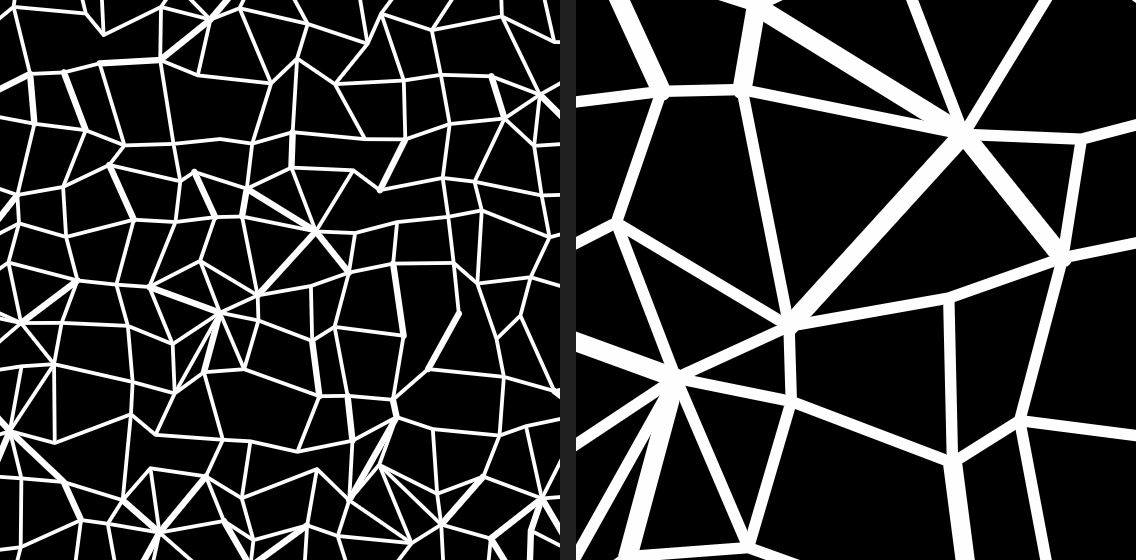
Left: the whole. Right: its middle third, enlarged.
Give the GLSL for this pattern, as a Shadertoy shader.

```glsl
// Draws an irregular white mesh of jittered quads and thick diagonal struts on black.

const vec2 GRID = vec2(12.0, 11.0);       // mesh columns and rows
const float JITTER = 0.76;                // vertex displacement in cells
const float THIN = 0.0034;                // half widths in canvas units
const float THICK = 0.0057;
const vec3 BACKGROUND = vec3(0.0);
const vec3 LINE_COLOR = vec3(0.995);

float hash(vec2 p, float seed) {
    vec3 q = fract(vec3(p.xyx) * vec3(0.1031, 0.1030, 0.0973) + seed * 0.137);
    q += dot(q, q.yzx + 33.33);
    return fract((q.x + q.y) * q.z);
}

// Jittered mesh vertex of a cell, in canvas units.
vec2 vertexAt(vec2 cell) {
    vec2 offset = vec2(hash(cell, 1.0), hash(cell, 2.0)) - 0.5;
    return (cell + 0.5 + JITTER * offset) / GRID;
}

float segmentDistance(vec2 p, vec2 a, vec2 b) {
    vec2 ap = p - a, ab = b - a;
    return length(ap - ab * clamp(dot(ap, ab) / dot(ab, ab), 0.0, 1.0));
}

float side(vec2 p, vec2 a, vec2 b) {
    vec2 ap = p - a, ab = b - a;
    return ab.x * ap.y - ab.y * ap.x;
}

// Signed distance to a round-capped strut; a share of struts is thick.
float strut(vec2 p, vec2 a, vec2 b, float pick, float thickShare) {
    return segmentDistance(p, a, b) - (pick < thickShare ? THICK : THIN);
}

// Diagonal a-b, kept only where it runs inside the quad a, c, b, d.
float diagonal(vec2 p, vec2 a, vec2 b, vec2 c, vec2 d, float pick) {
    bool inside = side(c, a, b) * side(d, a, b) < 0.0;
    return inside ? strut(p, a, b, pick, 0.6) : 1.0;
}

// Distance to the edges and the diagonal that belong to one cell.
float cellStruts(vec2 p, vec2 cell) {
    const vec2 RIGHT = vec2(1.0, 0.0), UP = vec2(0.0, 1.0);
    vec2 a = vertexAt(cell);
    vec2 b = vertexAt(cell + RIGHT);
    vec2 c = vertexAt(cell + UP);
    vec2 d = vertexAt(cell + RIGHT + UP);

    float dist = 1.0;
    if (hash(cell, 3.0) < 0.96) dist = min(dist, strut(p, a, b, hash(cell, 4.0), 0.02));
    if (hash(cell, 5.0) < 0.89) dist = min(dist, strut(p, a, c, hash(cell, 6.0), 0.12));

    // Diagonals fan out from the few vertices that act as hubs.
    float rising = max(hash(cell, 7.0), hash(cell + RIGHT + UP, 7.0));
    float falling = max(hash(cell + RIGHT, 7.0), hash(cell + UP, 7.0));
    if (max(rising, falling) > 0.89 && hash(cell, 8.0) < 0.75) {
        float pick = hash(cell, 9.0);
        dist = min(dist, rising > falling ? diagonal(p, a, d, b, c, pick)
                                          : diagonal(p, b, c, a, d, pick));
    }
    return dist;
}

float meshDistance(vec2 p) {
    vec2 home = floor(p * GRID);
    float dist = 1.0;
    for (int y = -1; y <= 0; y++)
        for (int x = -1; x <= 0; x++)
            dist = min(dist, cellStruts(p, home + vec2(x, y)));
    return dist;
}

void mainImage(out vec4 fragColor, in vec2 fragCoord) {
    float scale = min(iResolution.x, iResolution.y);
    vec2 p = fragCoord / scale + vec2(20.0) / GRID;

    // One-pixel edge smoothing
    float coverage = clamp(0.5 - meshDistance(p) * scale, 0.0, 1.0);
    fragColor = vec4(mix(BACKGROUND, LINE_COLOR, coverage), 1.0);
}
```
